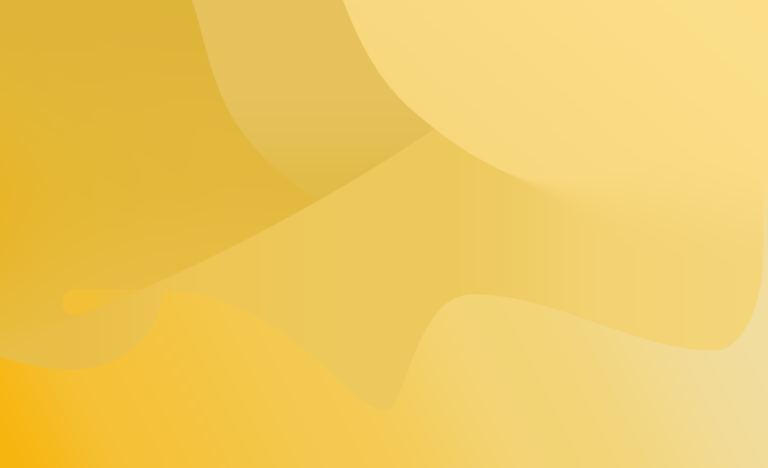
Reproduce this background procedurally as a Shadertoy shader.

```glsl
// Overlapping golden paper-like waves: an orange-to-cream ground, a flowing band,
// a shaded upper-left fold and a pale upper-right sweep. Each edge is built from
// cubic arcs, and each layer has its own smooth colour gradient.

// Cubic arc from a to b with given end slopes, evaluated at x
float arc(float x, vec2 a, vec2 b, float slopeA, float slopeB) {
    float w = b.x - a.x;
    float t = clamp((x - a.x) / w, 0.0, 1.0);
    float u = 1.0 - t;
    return mix(a.y, b.y, t * t * (3.0 - 2.0 * t))
         + w * t * u * (slopeA * u - slopeB * t);
}

// Rise of a quarter ellipse, from 0 at t = 0 to 1 at t = 1
float roundRise(float t) {
    t = clamp(t, 0.0, 1.0);
    return 1.0 - sqrt(1.0 - t * t);
}

// Antialiased coverage where f > 0, with optional extra softness
float cover(float f, float soft) {
    float w = max(fwidth(f), 1e-4) * 0.8 + soft;
    return smoothstep(-w, w, f);
}

// Lower edge of the band: left lobe, dip, crest and rounded right corner
float bandEdge(float x) {
    if (x < 0.091) return arc(x, vec2(0.0, 0.238), vec2(0.091, 0.21), -0.5, 0.0);
    if (x < 0.212) return 0.21 + 0.17 * roundRise((x - 0.091) / 0.121);
    if (x < 0.40) return arc(x, vec2(0.212, 0.38), vec2(0.40, 0.25), 0.0, -1.3);
    if (x < 0.503) return arc(x, vec2(0.40, 0.25), vec2(0.503, 0.124), -1.3, 0.0);
    if (x < 0.541) return arc(x, vec2(0.503, 0.124), vec2(0.541, 0.25), 0.0, 4.0);
    if (x < 0.618) return arc(x, vec2(0.541, 0.25), vec2(0.618, 0.371), 4.0, 0.0);
    if (x < 0.931) return arc(x, vec2(0.618, 0.371), vec2(0.931, 0.251), 0.0, 0.0);
    return 0.251 + 0.21 * roundRise((x - 0.931) / 0.063);
}

// Lower edge of the pale sweep
float sweepEdge(float x) {
    if (x < 0.566) return arc(x, vec2(0.442, 1.02), vec2(0.566, 0.725), -4.6, -1.3);
    if (x < 0.781) return arc(x, vec2(0.566, 0.725), vec2(0.781, 0.571), -1.3, -0.3);
    return 0.571 - 0.15 * (x - 0.781);
}

vec3 groundColor(vec2 p) {
    float g = p.x + 0.3 * (p.y - 0.15);
    vec3 c = mix(vec3(0.97, 0.71, 0.06), vec3(0.96, 0.755, 0.21), smoothstep(-0.03, 0.13, g));
    c = mix(c, vec3(0.957, 0.79, 0.32), smoothstep(0.1, 0.45, g));
    c = mix(c, vec3(0.952, 0.83, 0.46), smoothstep(0.42, 0.68, g));
    return mix(c, vec3(0.945, 0.865, 0.62), smoothstep(0.7, 1.02, g));
}

vec3 bandColor(vec2 p) {
    vec3 c = mix(vec3(0.915, 0.745, 0.28), vec3(0.932, 0.775, 0.33), smoothstep(0.08, 0.27, p.x));
    c = mix(c, vec3(0.93, 0.787, 0.365), smoothstep(0.25, 0.5, p.x));
    c = mix(c, vec3(0.952, 0.825, 0.45), smoothstep(0.58, 0.82, p.x));
    return mix(c, vec3(0.955, 0.835, 0.48), smoothstep(0.8, 1.0, p.x));
}

vec3 foldColor(vec2 p) {
    vec3 c = mix(vec3(0.91, 0.745, 0.28), vec3(0.885, 0.725, 0.245), smoothstep(0.35, 0.65, p.y));
    c = mix(c, vec3(0.868, 0.708, 0.225), smoothstep(0.65, 1.0, p.y));
    float glow = exp(-p.x * 9.0) * exp(-16.0 * (p.y - 0.55) * (p.y - 0.55));
    return mix(c, vec3(0.915, 0.705, 0.13), 0.8 * glow);
}

void mainImage(out vec4 fragColor, in vec2 fragCoord) {
    vec2 p = fragCoord / iResolution.xy;
    vec3 color = groundColor(p);

    // Flowing band across the middle
    float band = min(p.y - bandEdge(p.x), 0.994 - p.x);
    color = mix(color, bandColor(p), cover(band, 0.0));

    // Shaded fold above the rising diagonal, softer toward the left
    float diagonal = p.y - arc(p.x, vec2(0.0, 0.26), vec2(0.566, 0.725), 0.6, 1.1);
    float aboveDiagonal = cover(diagonal, 0.04 * (1.0 - smoothstep(0.0, 0.12, p.x)));
    float leaf = p.x - arc(p.y, vec2(0.577, 0.41), vec2(1.0, 0.25), -0.95, -0.2);
    vec3 leafColor = mix(vec3(0.883, 0.735, 0.28), vec3(0.902, 0.758, 0.36),
                         smoothstep(0.57, 0.8, p.y));
    vec3 fold = mix(foldColor(p), leafColor, cover(leaf, 0.0));
    float foldEnd = 1.0 - smoothstep(0.566, 0.57, p.x);
    color = mix(color, fold, aboveDiagonal * foldEnd);

    // Small orange opening, a capsule cut by the diagonal
    vec2 q = (p - vec2(0.098, 0.354)) * vec2(1.645, 1.0);
    q.x -= clamp(q.x, 0.0, 0.14);
    float opening = cover(min(0.028 - length(q), diagonal), 0.0);
    vec3 openingColor = mix(vec3(0.95, 0.75, 0.21), vec3(0.93, 0.755, 0.27),
                            smoothstep(0.1, 0.18, p.x));
    color = mix(color, openingColor, opening);

    // Pale sweep whose lower edge dissolves to the right
    float sweepSoft = 0.12 * smoothstep(0.65, 0.88, p.x);
    vec3 sweep = mix(vec3(0.955, 0.825, 0.45), vec3(0.987, 0.872, 0.54),
                     smoothstep(0.55, 1.75, p.x + 0.7 * p.y));
    color = mix(color, sweep, cover(p.y - sweepEdge(p.x), sweepSoft));

    fragColor = vec4(color, 1.0);
}
```
